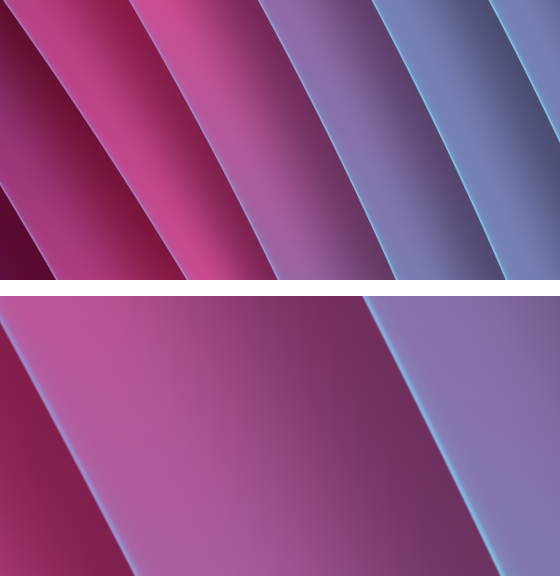
Top, the full canvas; bottom, a detail of the centre.
Give the GLSL for this background, as a Shadertoy shader.

```glsl
// Overlapping curved slats leaning across the canvas, from plum and pink to slate blue.
// Each slat fades from a lit left side to a shadow under the next one, and its
// left edge carries a thin glowing rim. Lengths are in canvas heights.

#define PITCH 0.4336        // mean spacing of the slats along the top
#define FIRST_EDGE 0.013    // top position of edge 1
#define LEAN 0.464          // sideways run of an edge from top to bottom
#define FAN 0.229           // extra run of the leftmost edges
#define BOW 0.052           // bulge of the edges
#define HUE_DRIFT 0.85      // colour steps gained from top to bottom
#define RIM_WIDTH 0.0045
#define GLOW_WIDTH 0.015
#define SLATS 8

// Ramp entries belong to slats -1 to 4
const vec3 LIT[6] = vec3[6](
    vec3(0.40, 0.08, 0.33), vec3(0.50, 0.18, 0.43), vec3(0.71, 0.25, 0.51),
    vec3(0.80, 0.30, 0.57), vec3(0.57, 0.41, 0.65), vec3(0.46, 0.50, 0.70));
const vec3 SHADOW[6] = vec3[6](
    vec3(0.35, 0.04, 0.18), vec3(0.37, 0.05, 0.17), vec3(0.54, 0.10, 0.27),
    vec3(0.47, 0.15, 0.34), vec3(0.38, 0.24, 0.41), vec3(0.30, 0.30, 0.45));

const vec3 RIM_LEFT = vec3(0.66, 0.47, 0.77);
const vec3 RIM_RIGHT = vec3(0.47, 0.78, 0.90);

// Horizontal position of edge k, at depth s below the top
float edgeX(float k, float s) {
    float top = FIRST_EDGE + PITCH * (k - 1.0) + 0.044 * exp(-(k - 3.0) * (k - 3.0));
    float run = LEAN + FAN / (1.0 + 1.2 * (k - 0.6) * (k - 0.6));
    return top + run * s + BOW * s * (1.0 - s);
}

vec3 ramp(vec3 colours[6], float h) {
    float x = clamp(h + 1.0, 0.0, 4.999);
    int i = int(x);
    return mix(colours[i], colours[i + 1], fract(x));
}

// Rim strength: sharp on the left of an edge, with a soft glow on the right
float rim(float d, float pixel) {
    if (d < 0.0) return smoothstep(-0.003 - pixel, 0.0, d);
    float core = exp(-d * d / (RIM_WIDTH * RIM_WIDTH));
    return 0.65 * core + 0.35 * exp(-d / GLOW_WIDTH);
}

void mainImage(out vec4 fragColor, in vec2 fragCoord) {
    vec2 p = fragCoord / iResolution.y;
    float pixel = 1.0 / iResolution.y;
    float s = 1.0 - p.y;

    // Find the slat under this point and its two edges
    float k = -1.0;
    for (int i = 0; i < SLATS; i++) {
        if (p.x >= edgeX(float(i), s)) k = float(i);
    }
    float left = edgeX(k, s);
    float right = edgeX(k + 1.0, s);
    float t = (p.x - left) / (right - left);

    // Lit face fading into the shadow of the next slat
    float hue = k + HUE_DRIFT * s * step(0.0, k);
    float shade = smoothstep(0.18, 1.0, t);
    vec3 colour = mix(ramp(LIT, hue), ramp(SHADOW, hue), shade);

    // Rims of both edges
    vec3 rimColour = mix(RIM_LEFT, RIM_RIGHT, smoothstep(0.3, 1.6, p.x));
    float glow = max(rim(p.x - left, pixel), rim(p.x - right, pixel));
    colour = mix(colour, rimColour, glow);

    fragColor = vec4(colour, 1.0);
}
```
